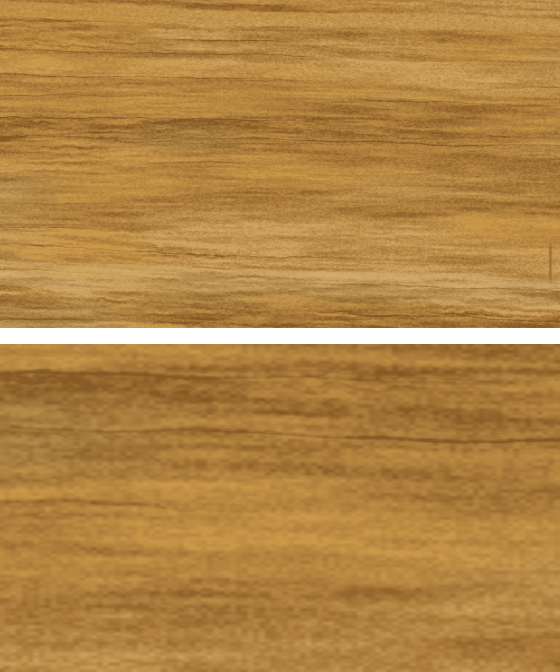
Top: the whole. Bottom: its middle third, enlarged.
Give the GLSL for this texture, as a WebGL 1 fragment shader.

```glsl
precision highp float;
// Honey-brown sandstone slab with fine, nearly horizontal wood-like veins.
uniform vec2 u_resolution;

const vec3 UMBER = vec3(0.565, 0.385, 0.165);
const vec3 OCHRE = vec3(0.685, 0.500, 0.238);
const vec3 HONEY = vec3(0.785, 0.615, 0.350);
const vec3 AMBER = vec3(0.775, 0.580, 0.275);
const vec3 DUSTY = vec3(0.690, 0.545, 0.318);
const float TAU = 6.28319;
const int SEAMS = 15;

float hash(vec2 p) {
  vec3 q = fract(p.xyx * 0.1031);
  q += dot(q, q.yzx + 33.33);
  return fract((q.x + q.y) * q.z);
}

float noise(vec2 p) {
  vec2 i = floor(p);
  vec2 f = fract(p);
  f = f * f * (3.0 - 2.0 * f);
  float low = mix(hash(i), hash(i + vec2(1.0, 0.0)), f.x);
  float high = mix(hash(i + vec2(0.0, 1.0)), hash(i + vec2(1.0, 1.0)), f.x);
  return mix(low, high, f.y);
}

// Noise centred on zero.
float signedNoise(vec2 p) {
  return noise(p) - 0.5;
}

// Soft-edged horizontal layer.
float layer(float height, float centre, float halfWidth, float soft) {
  return 1.0 - smoothstep(halfWidth - soft, halfWidth + soft, abs(height - centre));
}

// Layers dip to the right, least in the middle of the slab, and undulate.
float beddingHeight(vec2 p) {
  float dip = 0.022 + 0.014 * cos(TAU * p.y);
  float swell = 0.020 * signedNoise(vec2(p.x * 1.4, p.y * 5.0) + 7.0);
  float wobble = 0.005 * signedNoise(vec2(p.x * 9.0, p.y * 24.0) + 31.0);
  return p.y + dip * p.x + swell + wobble;
}

// Long streaks from broad layers down to hair-thin veins.
float streaks(vec2 bed) {
  float sum = 0.0;
  vec2 scale = vec2(0.45, 8.0);
  float weight = 0.36;
  for (int i = 0; i < 5; i++) {
    sum += weight * signedNoise(bed * scale + float(i) * 19.7);
    scale *= vec2(2.2, 2.1);
    weight *= 1.08;
  }
  return sum;
}

// Short crinkled lines, pale above and dark below, as in rippled sediment.
float crinkles(vec2 bed) {
  float crimp = 0.010 * signedNoise(vec2(bed.x * 45.0, bed.y * 40.0));
  float ridge = noise(vec2(bed.x * 8.0, (bed.y + crimp) * 115.0) + 53.0);
  float zone = 0.25 + smoothstep(0.4, 0.6, noise(vec2(bed.x * 0.8, bed.y * 8.0) + 11.0));
  return zone * (smoothstep(0.58, 0.80, ridge) - 0.9 * smoothstep(0.40, 0.18, ridge));
}

// Thin dark seams, each fading in and out, with a soft stain below.
float seams(vec2 bed) {
  float sum = 0.0;
  for (int i = 0; i < SEAMS; i++) {
    float id = float(i);
    float centre = (id + 0.2 + 0.6 * hash(vec2(id, 4.0))) / float(SEAMS);
    float wave = 0.008 * signedNoise(vec2(bed.x * 5.0, id * 13.0));
    wave += 0.004 * signedNoise(vec2(bed.x * 28.0, id * 17.0));
    float d = bed.y - centre - wave;
    float presence = smoothstep(0.3, 0.7, noise(vec2(bed.x * 1.5, id * 7.0 + 3.0)));
    float line = 1.0 - smoothstep(0.0005, 0.0036, abs(d));
    float stain = exp(-abs(d) * 85.0) * step(d, 0.0);
    sum += presence * (0.45 * line + 0.20 * stain);
  }
  return sum;
}

vec3 stoneColour(float tone, vec3 light) {
  vec3 lower = mix(UMBER, OCHRE, clamp(tone * 2.0, -0.3, 1.0));
  return mix(lower, light, clamp(tone * 2.0 - 1.0, 0.0, 1.2));
}

void main() {
  vec2 p = gl_FragCoord.xy / u_resolution.y;
  vec2 bed = vec2(p.x, beddingHeight(p));

  // Smooth pale layers and darker ones
  float paleTop = layer(bed.y, 0.972, 0.024, 0.005);
  float paleUpper = layer(bed.y, 0.805, 0.034, 0.014);
  float greyLower = layer(bed.y, 0.165, 0.042, 0.010);
  float brownBase = layer(bed.y, 0.068, 0.032, 0.008);
  float paleBase = layer(bed.y, 0.0, 0.022, 0.005);
  float brownMiddle = layer(bed.y, 0.630, 0.075, 0.060);
  float calm = max(paleTop, 0.55 * paleUpper);

  // Slanted feathering inside the upper pale layer
  float feather = signedNoise(vec2(p.x * 6.0, p.y * 70.0 - p.x * 12.0));

  float tone = 0.60 + (1.0 - 0.8 * calm) * (streaks(bed) + 0.26 * crinkles(bed));
  tone += 0.28 * paleTop + 0.16 * paleUpper + 0.10 * greyLower + 0.28 * paleBase;
  tone -= 0.24 * brownBase + 0.12 * brownMiddle;
  tone += 0.32 * paleUpper * feather - (1.0 - 0.8 * paleTop) * seams(bed);

  // Sandy grain
  tone += 0.42 * signedNoise(p * vec2(170.0, 290.0)) + 0.14 * signedNoise(p * 110.0);

  // Amber and dusty patches, a chalk line and one rusty drip
  float amber = smoothstep(0.35, 0.60, noise(vec2(p.x * 1.2, bed.y * 9.0) + 23.0));
  float dust = smoothstep(0.50, 0.75, noise(vec2(p.x * 1.7, bed.y * 7.0) + 71.0));
  vec3 colour = stoneColour(tone, mix(HONEY, AMBER, amber));
  colour = mix(colour, DUSTY + 0.16 * (tone - 0.56), 0.55 * max(dust, greyLower));
  float chalk = layer(bed.y, 0.204, 0.003, 0.002) * layer(p.x, 0.85, 0.35, 0.25);
  float drip = layer(p.x, 1.678, 0.004, 0.003) * layer(p.y, 0.20, 0.055, 0.020);
  colour = mix(colour, HONEY + 0.04, 0.55 * chalk);
  colour = mix(colour, UMBER, 0.7 * drip);
  gl_FragColor = vec4(colour, 1.0);
}
```
